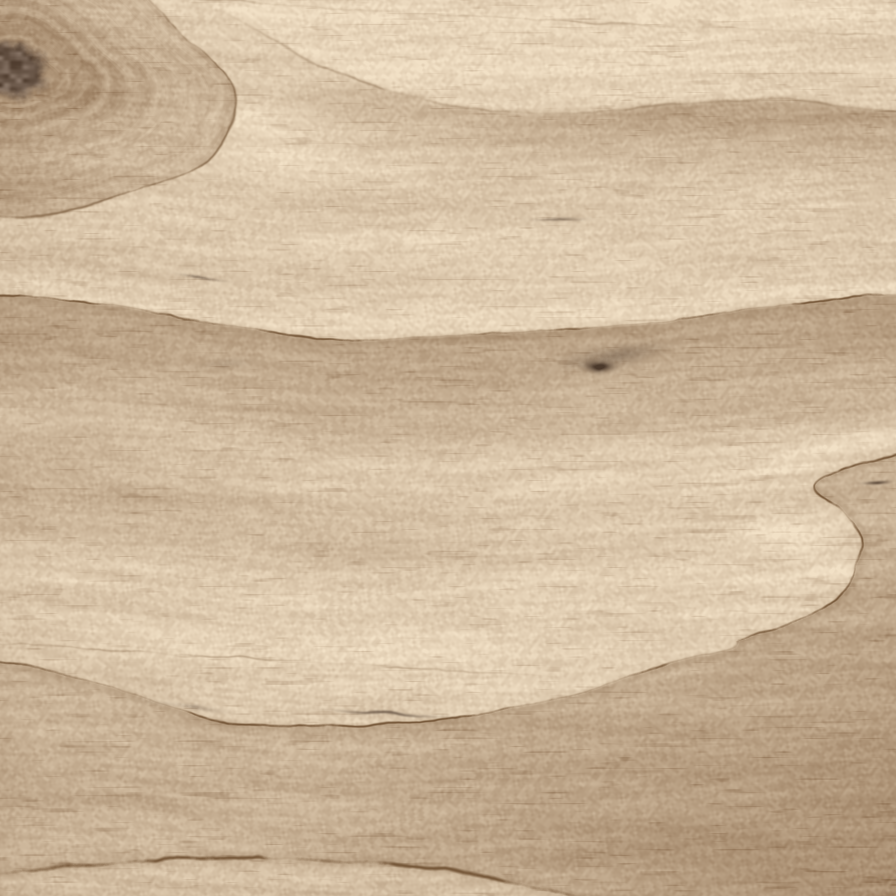
Reproduce this texture procedurally as a Shadertoy shader.

```glsl
// Pale wooden board with a corner knot, flowing growth seams and fine horizontal grain.

const vec3 DARK_WOOD = vec3(.62, .51, .395);
const vec3 PALE_WOOD = vec3(.93, .86, .755);
const vec3 SEAM_BROWN = vec3(.45, .33, .21);
const vec3 KNOT_BROWN = vec3(.27, .20, .15);

float hash(vec2 p) {
    return fract(sin(dot(p, vec2(127.1, 311.7))) * 43758.5453);
}

float noise(vec2 p) {
    vec2 i = floor(p), f = fract(p);
    f = f * f * (3. - 2. * f);
    return mix(mix(hash(i), hash(i + vec2(1, 0)), f.x),
               mix(hash(i + vec2(0, 1)), hash(i + vec2(1, 1)), f.x), f.y);
}

// Zero-centred fractal noise
float fbm(vec2 p) {
    float sum = 0., amp = .5;
    for (int i = 0; i < 4; i++) {
        sum += amp * (noise(p) - .5);
        p = p * 2.03 + 17.3;
        amp *= .5;
    }
    return sum;
}

// Zero-centred strands, each row shifted at random along its length
float strand(float x, float row) {
    return noise(vec2(x + 57. * hash(vec2(row, 3)), row)) - .5;
}

float fibre(vec2 p) {
    float row = floor(p.y);
    return mix(strand(p.x, row), strand(p.x, row + 1.), smoothstep(0., 1., p.y - row));
}

// Catmull-Rom curve through nine evenly spaced heights, t in 0..1
float curve(float k[9], float t) {
    float s = clamp(t, 0., 1.) * 8.;
    int i = min(int(s), 7);
    float f = s - float(i);
    float a = k[max(i - 1, 0)], b = k[i], c = k[i + 1], d = k[min(i + 2, 8)];
    return b + .5 * f * (c - a + f * (2. * a - 5. * b + 4. * c - d + f * (3. * (b - c) + d - a)));
}

// Approximate signed distance above a curve whose t axis covers the given span
float seamDistance(float k[9], float t, float span, float height) {
    float f = curve(k, t);
    float slope = (curve(k, t + .01) - f) / (.01 * span);
    return (height - f) / sqrt(1. + slope * slope);
}

float smoothMin(float a, float b, float k) {
    float h = max(k - abs(a - b), 0.) / k;
    return min(a, b) - .25 * k * h * h;
}

float side(float d) {
    return smoothstep(-.003, .003, d);
}

float line(float d, float width) {
    float r = d / max(width, .7 / iResolution.y);
    return exp(-r * r);
}

// Soft elongated spot
float fleck(vec2 p, float x, float y, vec2 size, float tilt) {
    vec2 q = p - vec2(x, y);
    q.y -= tilt * q.x;
    q /= size;
    return exp(-dot(q, q));
}

void mainImage(out vec4 fragColor, in vec2 fragCoord) {
    vec2 p = fragCoord / iResolution.xy;
    vec2 w = p + vec2(.007, .006) * vec2(fbm(p * 30.), fbm(p * 30. + 40.));

    // Seam shapes
    float upper[9] = float[](.671, .659, .637, .621, .625, .632, .642, .66, .672);
    float lower[9] = float[](.262, .232, .195, .19, .198, .221, .26, .284, .28);
    float lobe[9] = float[](1.17, .987, .911, .941, .96, .957, .943, .902, .823);
    float base[9] = float[](.026, .037, .043, .039, .029, .003, -.03, -.05, -.07);
    float crest[9] = float[](1.06, 1.03, .985, .92, .883, .874, .883, .888, .875);
    float knotRim[9] = float[](.165, .167, .173, .194, .24, .246, .191, .169, .156);
    float bandTone[9] = float[](.38, .42, .56, .69, .58, .66, .86, .82, .76);

    float dUpper = seamDistance(upper, w.x, 1., w.y);
    float dLobe = -seamDistance(lobe, (.518 - w.y) / .2344, .2344, w.x);
    float dLower = smoothMin(seamDistance(lower, w.x, 1., w.y), dLobe, .008);
    float dBase = seamDistance(base, w.x, 1., w.y);
    float dCrest = seamDistance(crest, w.x, 1., w.y);

    // Broad tones of each growth zone
    float crestBand = .4 * smoothstep(.2, .8, p.x) * line(min(dCrest, 0.), .077);
    float topTone = mix(.8 - crestBand, .9, side(dCrest * .5));
    topTone += .1 * line(dUpper, .024) + .14 * fleck(p, .3, .85, vec2(.06, .05), -.3);
    float midTone = curve(bandTone, (curve(upper, p.x) - w.y) / .4);
    midTone = mix(midTone, max(midTone, .77), smoothstep(.25, .75, p.x) * smoothstep(.53, .46, p.y));
    midTone += .14 * fleck(p, .88, .4, vec2(.06, .025), -.45);
    midTone += .2 * fleck(p, .96, .505, vec2(.12, .015), .25);
    float lowTone = .53 - .34 * smoothstep(.25, 1., p.x) * smoothstep(.46, .05, p.y);
    float tone = mix(lowTone, midTone, side(dLower));
    tone = mix(tone, topTone, side(dUpper));
    tone = mix(.62, tone, side(dBase));

    // Knot rim and growth rings in polar form
    vec2 q = w - vec2(.016, .922);
    float rim = curve(knotRim, (degrees(atan(q.y, q.x)) + 96.) / 144.);
    float dKnot = (rim - length(q)) * .8;
    float rho = length(q) / rim;
    float rings = fbm(vec2(rho * 26., 3. + q.y * 5.)) + .13 * sin(rho * 62. + 6. * fbm(q * 14.));
    float knotTone = .3 + .28 * smoothstep(.2, .9, rho) + .38 * rings;
    knotTone -= .15 * fleck(p, 0., .79, vec2(.12, .035), 0.);
    tone = mix(tone, knotTone, side(dKnot));

    // Streaks, fibres and fine surface grain
    float flow = p.y - .5 * curve(upper, p.x);
    tone += .26 * fbm(vec2(p.x * 2., flow * 24.));
    tone += .15 * (fibre(vec2(p.x * 7., flow * 110.)) + fibre(vec2(p.x * 25., flow * 260.)));
    tone -= .22 * smoothstep(.25, .5, fibre(p * vec2(32, 330)));
    tone += .24 * (noise(mat2(.8, .6, -.6, .8) * p * 280.) - .5);
    tone += .02 - .11 * exp(-p.x * 9.) - .08 * smoothstep(.8, 1.1, p.x);
    vec3 color = mix(DARK_WOOD, PALE_WOOD, clamp(tone, -.3, 1.06));

    // Seam lines with broken ink and a faint stain beside them
    float ink = .2 + .75 * smoothstep(.2, .8, noise(p * vec2(22, 30)) + .4 * fbm(p * 120.));
    float seams = max(line(dUpper, .0015), line(dLower, .0015));
    seams = max(seams, max(line(dBase, .0024), .65 * line(dKnot, .0014)));
    seams = max(seams, .35 * line(dCrest, .0018) * smoothstep(.2, .4, p.x));
    seams = max(seams, .25 * line(w.y - 1.04 + .08 * sqrt(p.x), .0015));
    seams = max(seams, .3 * line(w.y - .282 + .06 * p.x, .0014) * smoothstep(.7, .4, p.x));
    float stain = line(dUpper + .003, .006) + line(dLower + .003, .005) + line(dBase, .006);
    color = mix(color, SEAM_BROWN, max(seams * ink, .14 * stain));

    // Knot core and scattered flecks
    float core = smoothstep(1.25, .75, length(q / vec2(.034, .029)) + .5 * fbm(p * 60.));
    color = mix(color, KNOT_BROWN + .25 * noise(p * vec2(140, 200)), .9 * core);
    float spots = .4 * fleck(w, .68, .602, vec2(.045, .01), .2);
    spots += .6 * fleck(w, .225, .69, vec2(.022, .002), -.15);
    spots += .3 * fleck(w, .25, .594, vec2(.025, .005), .1);
    spots += .6 * fleck(w, .43, .204, vec2(.045, .002), -.06);
    spots += .5 * fleck(w, .2, .213, vec2(.035, .003), -.12);
    spots = spots * ink + fleck(w, .669, .591, vec2(.012, .005), 0.);
    spots += .4 * fleck(w, .625, .755, vec2(.022, .002), 0.);
    spots += .7 * fleck(w, .98, .462, vec2(.012, .002), .1);
    color = mix(color, KNOT_BROWN, min(spots, .95));

    fragColor = vec4(clamp(color, 0., 1.), 1);
}
```
